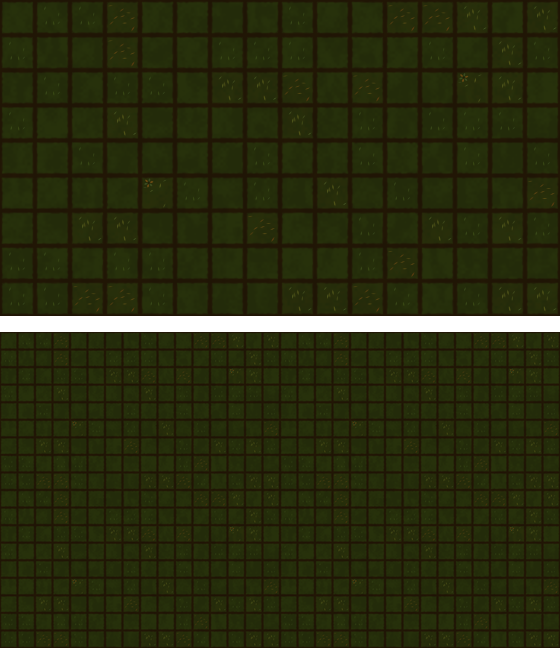
Top, the tile; bottom, the same tile 2 across and 2 down.
A Shadertoy shader for this pattern:

```glsl
const vec2 GRID = vec2(16.0, 9.0);
const vec3 SOIL = vec3(0.127, 0.085, 0.02);
const vec3 MOSS_DARK = vec3(0.137, 0.168, 0.04);
const vec3 MOSS_LIGHT = vec3(0.152, 0.192, 0.042);
const vec3 SPROUT = vec3(0.25, 0.33, 0.15);
const vec3 LEAF = vec3(0.37, 0.37, 0.10);
const vec3 TWIG = vec3(0.40, 0.24, 0.06);
const vec3 PETAL = vec3(0.50, 0.32, 0.08);

float hash(vec2 p) {
    return fract(sin(dot(p, vec2(127.1, 311.7))) * 43758.5453);
}

// Value noise that wraps after a whole number of lattice steps
float wrapNoise(vec2 p, vec2 period) {
    vec2 i = floor(p), f = fract(p);
    f = f * f * (3.0 - 2.0 * f);
    vec2 a = mod(i, period), b = mod(i + 1.0, period);
    return mix(mix(hash(a), hash(vec2(b.x, a.y)), f.x),
               mix(hash(vec2(a.x, b.y)), hash(b), f.x), f.y);
}

float roundedBox(vec2 p, vec2 halfSize, float radius) {
    vec2 q = abs(p) - halfSize + radius;
    return length(max(q, 0.0)) + min(max(q.x, q.y), 0.0) - radius;
}

float cover(float d, float px) {
    return 1.0 - smoothstep(-0.5 * px, 0.5 * px, d);
}

// Soft elongated blade, turned by an angle
float blade(vec2 p, float angle, vec2 radii, float px) {
    float c = cos(angle), s = sin(angle);
    p = vec2(c * p.x + s * p.y, c * p.y - s * p.x);
    return cover((length(p / radii) - 1.0) * min(radii.x, radii.y), px);
}

// Blades jittered over a 3 by 3 layout that is shared by all tiles of a kind
vec3 scatter(vec3 base, vec2 p, float kind, int count, float lean, vec2 radii,
             vec3 tintA, vec3 tintB, float px) {
    for (int i = 0; i < count; i++) {
        float n = float(i);
        float slot = mod(n * 4.0 + kind * 2.0, 9.0);
        vec2 jitter = vec2(hash(vec2(n, kind)), hash(vec2(n + 17.0, kind)));
        vec2 spot = 0.14 + 0.24 * (vec2(mod(slot, 3.0), floor(slot / 3.0)) + jitter);
        float vary = hash(vec2(n + 31.0, kind));
        float mask = blade(p - spot, lean + (vary - 0.5) * 1.6, radii * (0.7 + 0.5 * vary), px);
        base = mix(base, mix(tintA, tintB, vary), mask * (0.45 + 0.4 * jitter.x));
    }
    return base;
}

vec3 flower(vec3 base, vec2 p, float px) {
    for (int i = 0; i < 6; i++) {
        float angle = 1.0472 * float(i) + 0.3;
        vec2 spot = 0.085 * vec2(cos(angle), sin(angle));
        vec3 tint = mod(float(i), 2.0) < 0.5 ? PETAL : SPROUT;
        base = mix(base, tint, 0.75 * blade(p - spot, angle, vec2(0.042, 0.024), px));
    }
    return mix(base, SOIL, 0.6 * blade(p, 0.0, vec2(0.025), px));
}

void mainImage(out vec4 fragColor, in vec2 fragCoord) {
    vec2 p = fragCoord / iResolution.xy * GRID;
    vec2 cell = mod(floor(p), GRID);
    vec2 local = fract(p);
    float px = GRID.y / iResolution.y;

    float pick = hash(cell + 3.7);
    float grain = wrapNoise(p * 12.0, GRID * 12.0);
    float mottle = wrapNoise(p * vec2(5.0, 3.0), GRID * vec2(5.0, 3.0));

    // Mossy face with faint mottling
    float tone = 0.6 * mottle + 0.3 * grain + 0.2 * hash(cell + 9.1);
    vec3 moss = mix(MOSS_DARK, MOSS_LIGHT, smoothstep(0.3, 0.85, tone));

    // Growth: half the tiles are bare, flowers are the rarest
    if (pick > 0.5) {
        float littered = step(0.76, pick);
        moss = mix(moss, vec3(0.165, 0.17, 0.04), littered * 0.6 * grain);
        if (pick < 0.76) {
            moss = scatter(moss, local, 1.0, 5, 1.4, vec2(0.045, 0.018), SPROUT, MOSS_LIGHT * 1.6, px);
        } else if (pick < 0.9) {
            moss = scatter(moss, local, 2.0, 8, 1.1, vec2(0.05, 0.018), SPROUT, LEAF, px);
        } else if (pick < 0.975) {
            moss = scatter(moss, local, 3.0, 9, 0.2, vec2(0.05, 0.016), LEAF, TWIG, px);
        } else {
            moss = scatter(moss, local, 4.0, 5, 0.8, vec2(0.045, 0.016), SPROUT, LEAF, px);
            moss = flower(moss, local - vec2(0.25, 0.79), px);
        }
    }

    // Soft, slightly ragged soil joints
    float inset = -roundedBox(local - 0.5, vec2(0.5), 0.08) + (grain - 0.5) * 0.022;
    vec3 soil = SOIL * (0.95 + 0.1 * mottle);
    vec3 color = mix(soil, moss, smoothstep(0.028, 0.1, inset));
    fragColor = vec4(color, 1.0);
}
```
